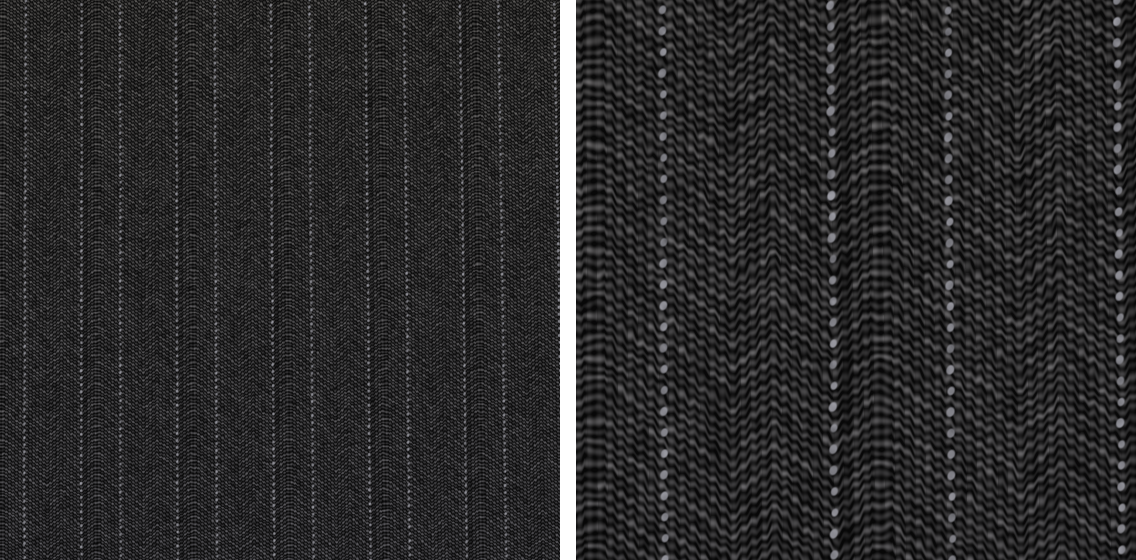
Left: the whole. Right: its middle third, enlarged.
This texture is drawn by a WebGL 1 fragment shader. Its source:

```glsl
precision highp float;
// Charcoal wool suiting with paired, dotted pinstripes over a broken diagonal twill.

uniform vec2 u_resolution;

float hash(vec2 p) {
  vec3 q = fract(p.xyx * vec3(0.1031, 0.103, 0.0973));
  q += dot(q, q.yzx + 33.33);
  return fract((q.x + q.y) * q.z);
}

float noise(vec2 p) {
  vec2 i = floor(p), f = fract(p);
  f = f * f * (3.0 - 2.0 * f);
  return mix(mix(hash(i), hash(i + vec2(1.0, 0.0)), f.x),
             mix(hash(i + vec2(0.0, 1.0)), hash(i + 1.0), f.x), f.y);
}

// Stripe pairs fan out slightly towards the bottom edge.
float pairWidth(float y) {
  return mix(0.1721, 0.1688, y);
}

float pairCoord(vec2 p) {
  float bend = 0.0012 * (noise(vec2(p.x * 4.0, p.y * 7.0)) - 0.5);
  return (p.x + bend - mix(0.0435, 0.046, p.y)) / pairWidth(p.y);
}

// Brightness of the yarn: short floats stepping down in steep diagonals.
float weave(vec2 p) {
  float u = pairCoord(p);
  float x = u * 28.0 + 0.5;
  float thread = floor(x);
  float t = mod(thread, 28.0) + smoothstep(0.4, 1.0, fract(x));

  // Wide panel: falls to the right, with a short reversal. Narrow panel: ladder.
  float wide = t - 2.0 * clamp(t - 7.0, 0.0, 4.0);
  float narrow = max(abs(t - 21.5) - 1.0, 0.0);
  float climb = t < 17.0 ? wide : narrow;
  float wobble = 0.6 * noise(vec2(x * 0.8, p.y * 80.0));
  float row = p.y * 159.0 + 0.72 * climb + wobble;

  // Every second float is raised, and the gap between threads is dark.
  float yarn = 0.152 - 0.1 * cos(6.28319 * row) - 0.045 * cos(6.28319 * (x - 0.7));
  yarn += 0.035 * sin(3.14159 * row);
  yarn *= 0.8 + 0.4 * hash(vec2(thread + 50.0, floor(row)));
  yarn += 0.07 * (noise(p * vec2(190.0, 230.0)) - 0.5);

  // Dark seam beside the second stripe of each pair.
  float seam = abs(fract(u) - 0.635);
  yarn *= 1.0 - 0.3 * (1.0 - smoothstep(0.006, 0.02, seam));
  return max(yarn, 0.03);
}

// Coverage of the pale stitches along the stripe at offset within a pair.
float stitches(vec2 p, float offset) {
  float u = pairCoord(p) - offset;
  float stripe = floor(u + 0.5);
  float v = p.y * 79.5 + hash(vec2(stripe + 9.0, offset * 40.0));
  float seed = hash(vec2(stripe * 3.0 + 20.0, floor(v) + offset * 100.0));
  vec2 d = vec2((u - stripe) * pairWidth(p.y), (fract(v) - 0.5) / 79.5);
  d.x += (seed - 0.5) * 0.0008 - d.y * 0.2;
  float edge = 0.7 / u_resolution.y + 0.0003;
  float radius = 0.0021 + 0.0005 * seed;
  float spot = 1.0 - smoothstep(radius - edge, radius + edge, length(d * vec2(1.1, 0.9)));
  return spot * (0.75 + 0.25 * hash(vec2(seed * 90.0, stripe + 4.0)));
}

void main() {
  vec2 p = gl_FragCoord.xy / u_resolution;

  // Four samples per pixel keep the fine weave smooth.
  float yarn = 0.0, stitch = 0.0;
  for (int i = 0; i < 4; i++) {
    vec2 corner = vec2(mod(float(i), 2.0), floor(float(i) * 0.5)) - 0.5;
    vec2 s = p + corner * 0.5 / u_resolution;
    yarn += 0.25 * weave(s);
    stitch += 0.25 * max(stitches(s, 0.0), stitches(s, 0.59));
  }

  // Faint mottling, warm light above and cool light below.
  yarn *= 0.96 + 0.06 * noise(p * 24.0);
  vec3 tint = mix(vec3(0.99, 0.98, 1.03), vec3(1.02, 1.0, 0.98), p.y);
  vec3 cloth = yarn * tint;
  vec3 paleYarn = vec3(0.56, 0.56, 0.59) * (0.9 + 0.2 * noise(p * 300.0));

  gl_FragColor = vec4(mix(cloth, paleYarn, stitch), 1.0);
}
```
